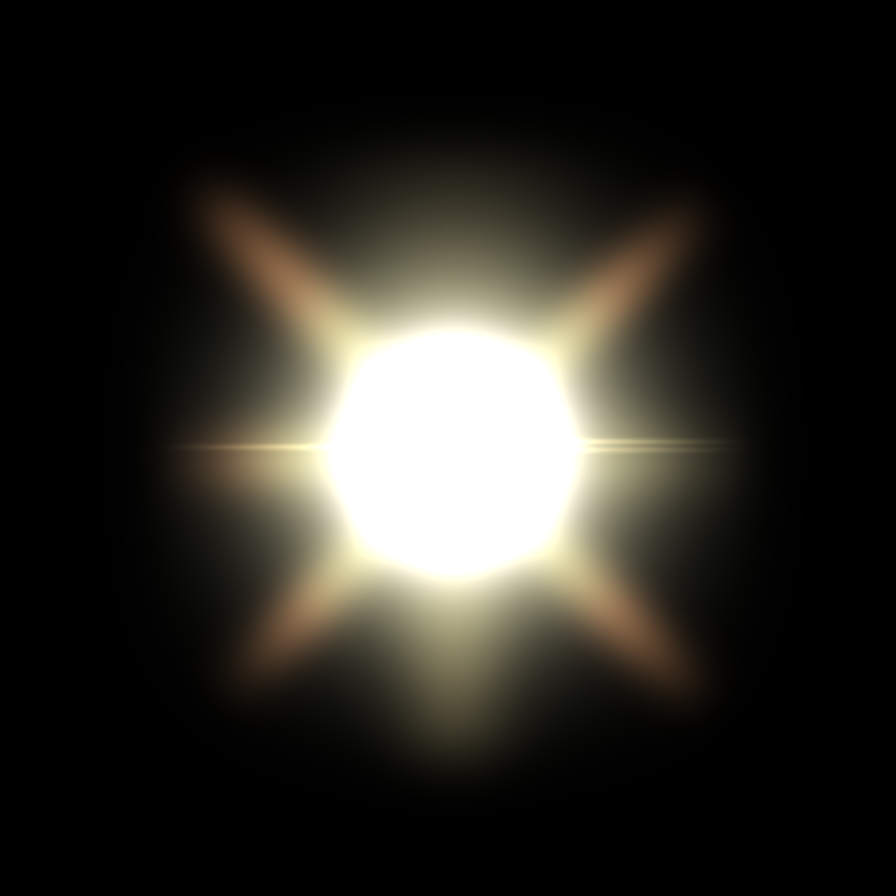
Give the GLSL for this background, as a Shadertoy shader.

```glsl
// A blinding white star core with a warm halo, uneven brown rays and a thin lens streak on black.

// Soft beam along +x: fades in from the centre and out towards its end.
float beam(vec2 q, float reach, float width) {
    float along = smoothstep(0.04, 0.25, q.x) * smoothstep(0.0, 0.2, reach - q.x);
    return along * exp(-q.y * q.y / (width * width));
}

// Thin horizontal line of light at the given height.
float streak(float y, float height) {
    float d = (y - height) / 0.0035;
    return exp(-d * d);
}

void mainImage(out vec4 fragColor, in vec2 fragCoord) {
    vec2 p = (fragCoord - 0.5 * iResolution.xy) / min(iResolution.x, iResolution.y);
    p -= vec2(0.007, -0.005);
    float r = length(p);

    // Halo and the cooler, over-exposed core
    vec3 light = 1.55 * vec3(1.0, 0.97, 0.8) * exp(-r * r / 0.0306);
    light += vec3(0.45, 0.47, 0.75) * exp(-pow(r / 0.13, 4.0));

    // Each ray: angle in degrees, reach, width, strength
    vec4 rays[8] = vec4[8](
        vec4(134.0, 0.47, 0.040, 0.42), vec4(45.0, 0.44, 0.038, 0.40),
        vec4(227.0, 0.41, 0.038, 0.40), vec4(315.0, 0.44, 0.038, 0.40),
        vec4(182.0, 0.36, 0.045, 0.40), vec4(358.0, 0.37, 0.050, 0.23),
        vec4(270.0, 0.44, 0.065, 0.26), vec4(90.0, 0.43, 0.140, 0.12));
    for (int i = 0; i < 8; i++) {
        float a = radians(rays[i].x);
        vec2 axis = vec2(cos(a), sin(a));
        vec2 q = vec2(dot(p, axis), dot(p, vec2(-axis.y, axis.x)));
        vec3 tip = mix(vec3(0.95, 0.87, 0.6), vec3(1.0, 0.67, 0.43),
                       smoothstep(0.25, 0.4, rays[i].w));
        vec3 tint = mix(vec3(1.0, 0.98, 0.62), tip, smoothstep(0.15, 0.27, q.x));
        light += tint * rays[i].w * beam(q, rays[i].y, rays[i].z);
    }

    // Lens streak: one line on the left, a split pair on the right
    float lines = p.x < 0.0 ? streak(p.y, 0.006)
                            : streak(p.y, 0.012) + 0.8 * streak(p.y, 0.003);
    light += vec3(0.17, 0.15, 0.1) * lines * smoothstep(0.35, 0.18, abs(p.x))
           * smoothstep(0.05, 0.13, abs(p.x));

    // Fade the faint outer glow inside a rounded square
    float edge = pow(dot(pow(abs(p), vec2(4.0)), vec2(1.0)), 0.25);
    light *= smoothstep(0.43, 0.3, edge);

    fragColor = vec4(clamp(light, 0.0, 1.0), 1.0);
}
```
